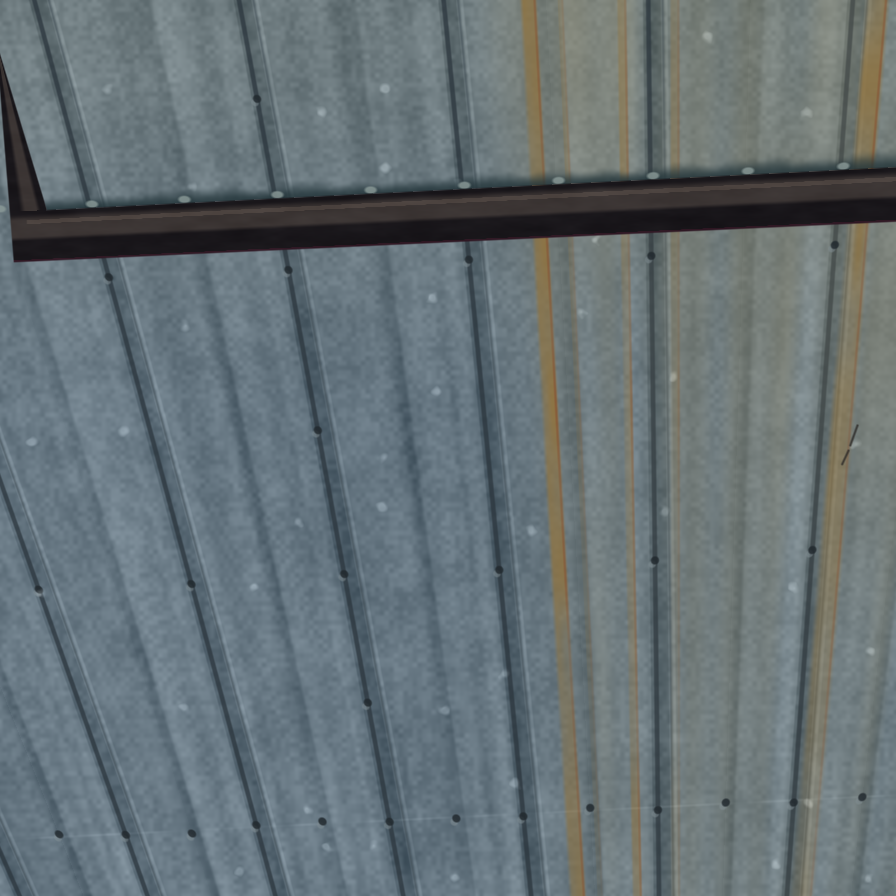
Give the GLSL for this texture, as a WebGL 2 fragment shader.

```glsl
#version 300 es
precision highp float;
// Weathered ribbed sheet metal crossed by a dark steel frame.
// Ribs are repeats of a converging coordinate k (one unit per rib); rust,
// creases and screws follow k, and the frame is cut from sloped half planes.

uniform vec2 u_resolution;
out vec4 fragColor;

float hash(vec2 p) {
  return fract(sin(dot(p, vec2(127.1, 311.7))) * 43758.5453);
}

float noise(vec2 p) {
  vec2 i = floor(p), f = fract(p);
  f = f * f * (3.0 - 2.0 * f);
  return mix(mix(hash(i), hash(i + vec2(1, 0)), f.x),
             mix(hash(i + vec2(0, 1)), hash(i + vec2(1, 1)), f.x), f.y);
}

float fbm(vec2 p) {
  float sum = 0.0, amp = 0.5;
  for (int i = 0; i < 4; i++) {
    sum += amp * noise(p);
    p = p * 2.03 + 7.3;
    amp *= 0.5;
  }
  return sum;
}

// Soft line of half width w around d = 0
float line(float d, float w) {
  float e = max(0.0013, 0.8 / u_resolution.y);
  return 1.0 - smoothstep(w - e, w + e, abs(d));
}

// Soft half plane, filled where d > 0
float side(float d) {
  float e = max(0.0012, 0.8 / u_resolution.y);
  return smoothstep(-e, e, d);
}

float segment(vec2 p, vec2 a, vec2 b) {
  vec2 d = b - a;
  return length(p - a - d * clamp(dot(p - a, d) / dot(d, d), 0.0, 1.0));
}

// Zinc sheet with its rib profile and streaks
vec3 sheet(vec2 p, float k, float pitch) {
  float f = fract(k), d = (k - round(k)) * pitch;
  vec3 col = mix(vec3(0.405, 0.47, 0.515), vec3(0.46, 0.505, 0.505),
                 smoothstep(0.5, 0.0, p.y) * 0.65 + smoothstep(0.45, 0.8, p.x) * 0.35);
  col += 0.07 * (noise(vec2(k * 13.0, p.y * 2.0)) - 0.5);
  col += 0.09 * (fbm(p * 22.0) - 0.47) + 0.07 * (noise(p * 190.0) - 0.5);
  col += 0.025 * (hash(vec2(floor(k * 2.0), 3.0)) - 0.5);
  // Middle crease: shade rising to a lit edge
  col -= 0.065 * smoothstep(0.43, 0.55, f) * (1.0 - smoothstep(0.55, 0.58, f));
  col += 0.025 * smoothstep(0.56, 0.6, f) * (1.0 - smoothstep(0.62, 0.74, f));
  // Main rib: bright flank, shaded shoulder, dark groove and thin lap line
  col += 0.035 * smoothstep(0.82, 0.87, f) * (1.0 - smoothstep(0.91, 0.95, f));
  col -= 0.08 * line(d - 0.004, 0.010);
  col = mix(col, vec3(0.17, 0.21, 0.24), 0.75 * line(d, 0.0026));
  col = mix(col, vec3(0.25, 0.30, 0.33), 0.5 * line(d - 0.016, 0.0012));
  col += 0.06 * line(d - 0.020, 0.0015);
  return col;
}

// Rust run along rib coordinate c
vec3 rust(vec3 col, vec2 p, float d, float w, float amount) {
  float wear = 0.5 + 0.8 * noise(vec2(d * 90.0 + w * 900.0, p.y * 11.0));
  float body = 1.0 - smoothstep(w * 0.6, w * 1.3, abs(d));
  col = mix(col, vec3(0.56, 0.45, 0.25), clamp(body * amount * wear, 0.0, 1.0));
  return mix(col, vec3(0.53, 0.31, 0.18), 0.7 * amount * wear * line(d - w * 0.8, 0.0013));
}

void main() {
  vec2 p = gl_FragCoord.xy / u_resolution;
  p.y = 1.0 - p.y; // measured down from the top edge
  float pitch = 0.2284 - 0.0857 * p.y;
  float k = (p.x - 0.7235 - 0.012 * p.y) / pitch;
  float v = p.y + 0.05 * p.x; // along the slope of the fixings
  vec3 col = sheet(p, k, pitch);

  // Warm film and rust runs, fading downwards
  float fade = 1.0 - 0.55 * smoothstep(0.1, 0.9, p.y);
  float film = smoothstep(-0.95, -0.4, k) * noise(vec2(k * 8.0, p.y * 2.5));
  col = mix(col, vec3(0.53, 0.51, 0.41), 0.6 * film * fade);
  col = rust(col, p, (k + 0.585 + 0.05 * p.y) * pitch, 0.0085, 0.85 * (0.4 + 0.6 * fade));
  col = rust(col, p, (k + 0.43 + 0.03 * p.y) * pitch, 0.003, 0.3 * fade);
  col = rust(col, p, (k + 0.13 + 0.04 * p.y) * pitch, 0.005, 0.45);
  col = rust(col, p, (k - 0.13) * pitch, 0.005, 0.35 * fade);
  col = rust(col, p, (k - 1.12) * pitch, 0.012, 0.7 * fade);

  // Lap seam and rows of screws; the last row is twice as dense
  col += 0.05 * line(v - 0.9375, 0.0012) * noise(vec2(p.x * 35.0, 2.0));
  for (int j = -1; j < 5; j++) {
    float i = float(j) * 0.5;
    float step_k = j == 4 ? 0.5 : 1.0;
    float rib = (j & 1) == 0 ? round(k / step_k) * step_k : -2.0;
    vec2 q = vec2((k - rib) * pitch, v - 0.318 - 0.374 * i + 0.032 * i * i);
    q.y += 0.008 * (hash(vec2(rib, i)) - 0.5);
    col = mix(col, vec3(0.52, 0.57, 0.59), 0.5 * line(length(q + vec2(0.003, -0.004)), 0.004));
    col = mix(col, vec3(0.13, 0.16, 0.18), 0.85 * line(length(q), 0.0045));
  }

  // Pale scuffs, a few per grid, and one curled scratch
  vec2 cell = floor(p * 13.0), g = fract(p * 13.0) - 0.5;
  g -= 0.6 * (vec2(hash(cell), hash(cell + 9.0)) - 0.5);
  float scuff = 1.0 - smoothstep(0.02, 0.09, length(g) + 0.07 * (noise(p * 160.0) - 0.5));
  col += 0.14 * scuff * step(0.83, hash(cell + 4.0));
  float scratch = min(segment(p, vec2(0.957, 0.475), vec2(0.949, 0.497)),
                      segment(p, vec2(0.947, 0.503), vec2(0.940, 0.518)));
  col = mix(col, vec3(0.17, 0.16, 0.15), 0.8 * line(scratch, 0.0012));

  // Frame edges, with shadow and bright rib feet above the beam
  float top = 0.237 - 0.0505 * p.x, bottom = 0.2935 - 0.046 * p.x;
  float left = 0.08 * (p.y - 0.10), right = 0.30 * (p.y - 0.06);
  float above = top - p.y;
  float shade = 1.0 - smoothstep(0.0, 0.012 + 0.012 * noise(vec2(k * 9.0, 1.0)), above);
  col = mix(col, vec3(0.13, 0.20, 0.22), 0.8 * shade * step(0.0, above) * side(p.x - right));
  vec2 foot = vec2((k - round(k * 2.0) * 0.5) * pitch - 0.003, above - 0.004);
  col = mix(col, vec3(0.55, 0.61, 0.60), 0.8 * line(length(foot * vec2(0.6, 1.0)), 0.004));

  // Brown web and black flange of the post and beam
  float across = (p.x - left) / max(right - left, 0.004);
  float down = (p.y - top) / (bottom - top);
  float web = smoothstep(0.05, 0.2, down) * (1.0 - smoothstep(0.5, 0.6, down));
  float post_web = smoothstep(0.25, 0.45, across) * (1.0 - smoothstep(0.7, 0.85, across));
  float lit = mix(post_web, web, step(0.0, down));
  vec3 steel = mix(vec3(0.095, 0.085, 0.10), vec3(0.23, 0.205, 0.20), lit);
  steel += 0.05 * (fbm(p * vec2(30.0, 90.0)) - 0.47);
  steel += vec3(0.07, 0.06, 0.05) * line(down - 0.22, 0.04) * side(p.x - 0.03);
  steel += vec3(0.09, 0.01, 0.04) * line(down - 0.99, 0.03);
  float beam = side(p.y - top) * side(bottom - p.y) * side(p.x - left);
  float post = side(p.x - left) * side(right - p.x) * side(bottom - p.y);
  col = mix(col, steel, max(beam, post));

  fragColor = vec4(clamp(col, 0.0, 1.0), 1.0);
}
```
